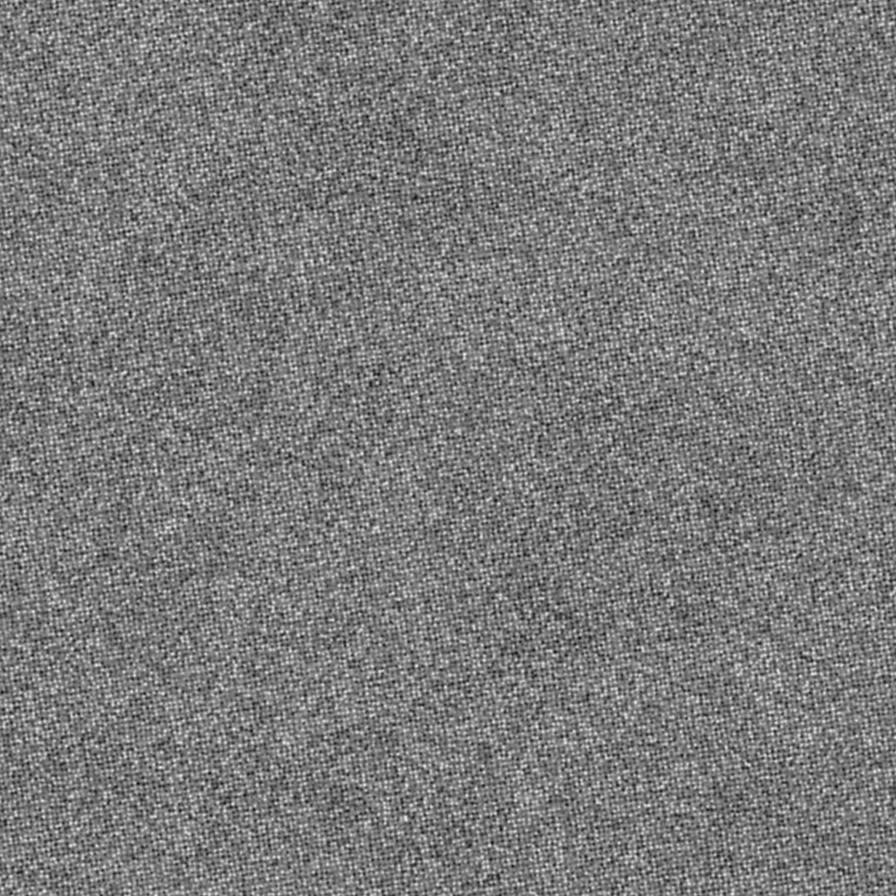
Write a Shadertoy shader that draws this texture.

```glsl
#define THREADS 170.0      // weave cells across the canvas
#define TILT -0.15         // rotation of the weave, radians
#define JITTER 0.46        // irregularity of the knots
#define KNOT_SIZE 0.265    // knot radius in cells
#define BASE_GREY 0.457
#define KNOT_LIGHT 0.42
#define GAP_DARK 0.33
#define FUZZ 0.17          // contrast of the loose fibres
#define MOTTLE 0.0039
#define SLUB_CELLS 10.0
#define SLUB_LIGHT 0.085

vec3 hash3(vec2 p) {
    vec3 q = fract(p.xyx * vec3(0.1031, 0.1030, 0.0973));
    q += dot(q, q.yxz + 33.33);
    return fract((q.xxy + q.yzz) * q.zyx);
}

mat2 rotation(float angle) {
    float c = cos(angle), s = sin(angle);
    return mat2(c, s, -s, c);
}

// Soft round spot with random offset and strength
float spot(vec2 p, vec2 center, vec3 rnd) {
    vec2 d = p - center - (rnd.xy - 0.5) * JITTER;
    return mix(0.2, 1.0, rnd.z) * exp(-dot(d, d) / (2.0 * KNOT_SIZE * KNOT_SIZE));
}

// Light knots at cell centres, dark gaps at cell corners
float weave(vec2 p) {
    vec2 cell = floor(p);
    float tone = 0.0;
    for (int y = -1; y <= 1; y++)
    for (int x = -1; x <= 1; x++) {
        vec2 id = cell + vec2(x, y);
        tone += KNOT_LIGHT * spot(p, id + 0.5, hash3(id + 400.0));
        tone -= GAP_DARK * spot(p, id, hash3(id + 913.0));
    }
    return tone;
}

// Smooth lattice noise for loose fibres, centred on zero
float fuzz(vec2 p) {
    vec2 id = floor(p), f = smoothstep(0.0, 1.0, fract(p));
    float low = mix(hash3(id).x, hash3(id + vec2(1, 0)).x, f.x);
    float high = mix(hash3(id + vec2(0, 1)).x, hash3(id + 1.0).x, f.x);
    return mix(low, high, f.y) - 0.5;
}

// Cloudy wear from layered sines, drawn out along the tilt
float mottle(vec2 uv) {
    vec2 p = rotation(-0.3) * uv * vec2(1.0, 1.15);
    p += 0.025 * sin(p.yx * vec2(17.0, 13.0) + vec2(1.0, 4.0));
    float sum = 0.0, frequency = 9.0;
    for (int i = 0; i < 18; i++) {
        float angle = float(i) * 2.39996;
        vec2 direction = vec2(0.75 * cos(angle), sin(angle));
        sum += sin(dot(p, direction) * frequency + float(i * i) * 1.7);
        frequency *= 1.16;
    }
    return sum;
}

// Sparse short fibres, mostly light, a few dark
float slubs(vec2 p) {
    vec2 cell = floor(p);
    float tone = 0.0;
    for (int y = -1; y <= 1; y++)
    for (int x = -1; x <= 1; x++) {
        vec2 id = cell + vec2(x, y);
        vec3 place = hash3(id + 71.0);
        vec3 kind = hash3(id + 237.0);
        vec2 d = rotation((kind.x - 0.6) * 0.9) * (p - id - place.xy);
        d /= vec2(mix(0.07, 0.22, kind.y), 0.026);
        float strength = step(0.65, place.z) * (kind.z < 0.35 ? -0.7 : 1.0);
        tone += strength * exp(-dot(d, d));
    }
    return tone;
}

void mainImage(out vec4 fragColor, in vec2 fragCoord) {
    vec2 uv = fragCoord / iResolution.y;
    vec2 cloth = rotation(TILT) * uv * THREADS;
    float grey = BASE_GREY + weave(cloth);
    grey += FUZZ * fuzz(cloth * 2.1 + 50.0);
    grey += MOTTLE * mottle(uv);
    grey += SLUB_LIGHT * slubs(uv * SLUB_CELLS);
    fragColor = vec4(vec3(clamp(grey, 0.0, 1.0)), 1.0);
}
```
